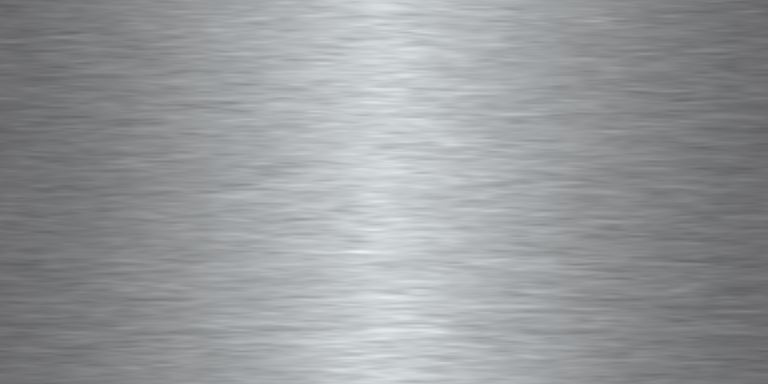
Reproduce this texture procedurally as a Shadertoy shader.

```glsl
#define DARK_STEEL vec3(0.428, 0.429, 0.434)
#define BRIGHT_STEEL vec3(0.822, 0.842, 0.853)
#define SHEEN_POWER 1.35
#define SHEEN_ROUNDING 0.05
#define STREAK_CONTRAST 0.16
#define LONG_STREAKS vec2(4.0, 90.0)
#define MEDIUM_STREAKS vec2(8.0, 128.0)
#define FINE_STREAKS vec2(15.0, 164.0)
#define GRAIN vec2(32.0, 200.0)

// Integer hash giving a value from 0 to 1
float hash(vec2 cell, float seed) {
    uvec3 q = uvec3(ivec3(cell, seed)) * uvec3(1597u, 3571u, 7919u);
    uint h = (q.x ^ (q.y << 7) ^ (q.z << 15)) * 747796405u + 289133u;
    h = ((h >> ((h >> 28) + 4u)) ^ h) * 277803u;
    h ^= h >> 15;
    return float(h & 65535u) / 65536.0;
}

// Random slope along the brushing direction; strong ones are rare
float randomSlope(vec2 cell, float seed) {
    float s = 2.0 * hash(cell, seed) - 1.0;
    return 1.3 * s * abs(s);
}

// Gradient noise along one straight row, wrapping after the given columns
float rowNoise(float x, float row, float columns, float seed) {
    float p = x * columns + columns * hash(vec2(row, 5.0), seed + 20.0);
    float column = floor(p);
    float f = p - column;
    float left = f * randomSlope(vec2(mod(column, columns), row), seed);
    float right = (f - 1.0) * randomSlope(vec2(mod(column + 1.0, columns), row), seed);
    return mix(left, right, smoothstep(0.0, 1.0, f));
}

// Stack of wrapping rows, blended smoothly into each other
float streakNoise(vec2 uv, vec2 cells, float seed) {
    float y = uv.y * cells.y;
    float row = mod(floor(y), cells.y);
    float below = rowNoise(uv.x, row, cells.x, seed);
    float above = rowNoise(uv.x, mod(row + 1.0, cells.y), cells.x, seed);
    return mix(below, above, smoothstep(0.0, 1.0, fract(y)));
}

void mainImage(out vec4 fragColor, in vec2 fragCoord) {
    vec2 uv = fragCoord / iResolution.xy;

    // Soft vertical band of reflected light
    float fromCentre = length(vec2(2.0 * uv.x - 1.0, SHEEN_ROUNDING));
    float sheen = pow(max(1.0 - fromCentre, 0.0), SHEEN_POWER);
    vec3 colour = mix(DARK_STEEL, BRIGHT_STEEL, sheen);

    // Horizontal brush marks of several lengths
    float streaks = 0.8 * streakNoise(uv, LONG_STREAKS, 1.0)
                  + 1.0 * streakNoise(uv, MEDIUM_STREAKS, 2.0)
                  + 1.0 * streakNoise(uv, FINE_STREAKS, 3.0)
                  + 0.8 * streakNoise(uv, GRAIN, 4.0);
    colour *= 1.0 + STREAK_CONTRAST * streaks;

    fragColor = vec4(clamp(colour, 0.0, 1.0), 1.0);
}
```
